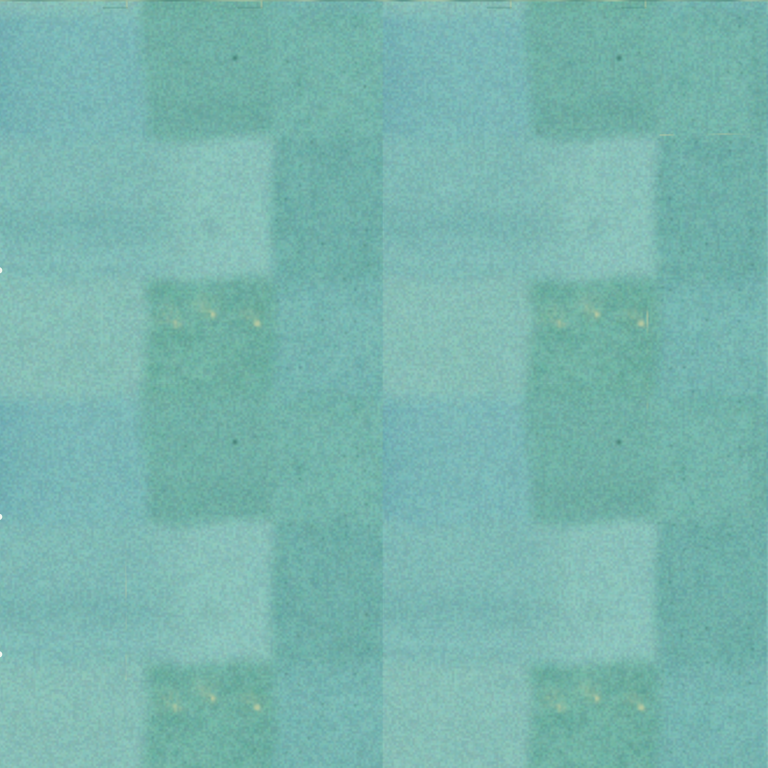
A Shadertoy shader for this texture:

```glsl
// Faded teal checks: a three by three block of soft-edged squares, repeated
// twice across and twice down. Squares blend by smoothstep weights; layered
// and cellular noise add mottling, grain and specks, with a little wear.

#define REPEATS 2.0
#define EDGE_SOFT 0.026
#define SEAM_SOFT 0.006
#define WOBBLE 0.010
#define MOTTLE 0.060
#define GRAIN 0.085
#define GRAIN_CELLS 330.0
#define SPECK_CELLS 34.0
#define LINE_WIDTH 0.0010

// Square colours, row by row from the top left.
const vec3 SQUARES[9] = vec3[9](
    vec3(0.483, 0.720, 0.717), vec3(0.442, 0.690, 0.650), vec3(0.452, 0.702, 0.665),
    vec3(0.497, 0.727, 0.710), vec3(0.522, 0.742, 0.715), vec3(0.437, 0.687, 0.660),
    vec3(0.528, 0.745, 0.715), vec3(0.430, 0.685, 0.632), vec3(0.463, 0.708, 0.690));
const vec3 CREAM = vec3(0.74, 0.80, 0.64);
const vec3 DARK = vec3(0.24, 0.47, 0.43);
const vec3 WHITE = vec3(0.95, 0.97, 0.94);

float hash(vec2 p) {
    vec3 q = fract(vec3(p.xyx) * 0.1031);
    q += dot(q, q.yzx + 33.33);
    return fract((q.x + q.y) * q.z);
}

// Value noise that wraps after `period` cells.
float noise(vec2 p, float period) {
    vec2 i = floor(p), f = fract(p), e = vec2(0.0, 1.0);
    f = f * f * (3.0 - 2.0 * f);
    return mix(mix(hash(mod(i, period)), hash(mod(i + e.yx, period)), f.x),
               mix(hash(mod(i + e.xy, period)), hash(mod(i + e.yy, period)), f.x), f.y);
}

float soft(float edge, float width, float x) {
    return smoothstep(edge - width, edge + width, x);
}

float bump(float x, float width) {
    return exp(-x * x / (width * width));
}

// Sparse jittered dots, one at most per cell.
float specks(vec2 p) {
    vec2 i = floor(p);
    vec2 centre = 0.3 + 0.4 * vec2(hash(i + 5.2), hash(i + 41.7));
    return step(0.84, hash(i + 17.0)) * bump(length(fract(p) - centre), 0.15);
}

// Coverage of a thin line from a to b.
float stroke(vec2 p, vec2 a, vec2 b, float px) {
    vec2 d = b - a;
    float h = clamp(dot(p - a, d) / dot(d, d), 0.0, 1.0);
    return 1.0 - smoothstep(LINE_WIDTH - px * 0.5, LINE_WIDTH + px, length(p - a - d * h));
}

// One row of squares, blended across and at the repeat seam.
vec3 rowColour(int row, float x, float seam) {
    float first = row == 1 ? 0.42 : 0.375;
    float width = row == 1 ? 0.09 : EDGE_SOFT;
    vec3 c = mix(SQUARES[row * 3], SQUARES[row * 3 + 1], soft(first, width, x));
    c = mix(c, SQUARES[row * 3 + 2], soft(0.712, EDGE_SOFT, x));
    return mix(c, SQUARES[row * 3], seam);
}

void mainImage(out vec4 fragColor, in vec2 fragCoord) {
    float px = 1.0 / iResolution.y;
    vec2 p = fragCoord / iResolution.xy;
    p.y = 1.0 - p.y;                       // measured from the top
    vec2 t = fract(p * REPEATS);

    // Squares with slightly wavering edges
    vec2 w = t + WOBBLE * sin(6.2832 * t.yx * vec2(2.0, 3.0) + vec2(0.6, 2.0)) * t * (1.0 - t) * 4.0;
    float seam = smoothstep(1.0 - SEAM_SOFT, 1.0, t.x);
    float top = soft(0.036, 0.035, w.y);
    float mid = soft(0.362, EDGE_SOFT, w.y);
    float low = soft(0.727, EDGE_SOFT, w.y);
    vec3 col = rowColour(0, w.x, seam) * (top - mid) + rowColour(1, w.x, seam) * (mid - low)
             + rowColour(2, w.x, seam) * (1.0 - top + low);

    // Shading inside the squares
    float leftPart = 1.0 - soft(0.42, 0.10, t.x);
    float middle = soft(0.38, EDGE_SOFT, t.x) * (1.0 - soft(0.70, EDGE_SOFT, t.x));
    col -= vec3(0.040, 0.035, 0.020) * mix(exp(-t.x * 16.0), 1.0, seam) * (top - mid);
    col -= vec3(0.025, 0.018, 0.016) * bump(t.y - 0.585, 0.045) * leftPart;
    col += 0.010 * bump(t.y - 0.675, 0.012) * leftPart;
    col -= 0.014 * bump(t.y - 0.30, 0.05) * middle;
    col += 0.014 * soft(0.48, 0.03, t.x) * middle * (mid - low);
    col -= 0.022 * bump(length(t - vec2(0.55, 0.59)), 0.03);
    col -= 0.020 * soft(0.978, 0.006, p.x) * (top - mid);

    // Mottling and specks, strongest in the green squares; fine tinted grain
    float right = soft(0.71, 0.02, t.x) * (1.0 - seam);
    float rough = 0.35 + 0.4 * right + 0.9 * middle * low;
    float blotch = 0.5 * noise(t * 18.0, 18.0) + 0.5 * noise(t * 50.0, 50.0) - 0.5;
    col += MOTTLE * rough * blotch * vec3(1.2, 1.0, 1.0);
    float speck = specks(t * SPECK_CELLS) * (0.1 + 0.5 * right + 0.3 * middle * (1.0 - mid + low));
    col = mix(col, DARK, 0.45 * speck);
    vec2 g = p * GRAIN_CELLS;
    vec3 tint = vec3(noise(g, 512.0), noise(g + 71.3, 512.0), noise(g + 163.7, 512.0));
    col += GRAIN * (mix(vec3(tint.y), tint, 0.5) - 0.5);

    // Cream flecks with pale halos, and one dark speck per repeat
    float crumble = noise(t * 110.0, 110.0);
    for (int i = 0; i < 3; i++) {
        float n = float(i);
        vec2 d = t - vec2(0.461 + 0.077 * n + 0.014 * n * n, 0.831 + 0.012 * cos(3.1 * n));
        col = mix(col, CREAM, 0.35 * crumble * bump(length(d + 0.02), 0.03));
        col = mix(col, CREAM, 0.8 * bump(length(d), 0.010) * (0.3 + crumble));
    }
    col = mix(col, DARK, 0.75 * bump(length(t - vec2(0.612, 0.151)), 0.007));

    // Wear that differs between repeats: broken scratches, nicks, top ticks
    float broken = 0.55 * smoothstep(0.3, 0.8, noise(p * 70.0, 70.0));
    float scratch = stroke(p, vec2(0.843, 0.40), vec2(0.843, 0.57), px)
                  + stroke(p, vec2(0.860, 0.176), vec2(0.975, 0.174), px)
                  + 0.6 * stroke(p, vec2(0.164, 0.725), vec2(0.164, 0.885), px);
    col = mix(col, CREAM, broken * min(scratch, 1.0));
    for (int i = 0; i < 4; i++) {
        float n = float(i);
        vec2 tick = vec2(0.165 + 0.1755 * mod(n, 2.0) + 0.5 * floor(n / 2.0), 0.010);
        col = mix(col, CREAM, 0.5 * stroke(p, vec2(tick.x, 0.0), tick, px));
        col = mix(col, DARK, 0.25 * stroke(p, tick - vec2(0.03, 0.0), tick, px));
        float nickY = 0.352 + 0.321 * n - 0.071 * n * (n - 1.0);
        float nick = 1.0 - smoothstep(0.003, 0.003 + 1.5 * px, length(p - vec2(-0.001, nickY)));
        col = mix(col, WHITE, nick * step(n, 2.5));
    }
    vec3 rim = mix(DARK, CREAM, noise(vec2(p.x * 40.0, 3.0), 64.0));
    col = mix(col, rim, 0.6 * (1.0 - smoothstep(0.001, 0.001 + 1.5 * px, p.y)));
    fragColor = vec4(clamp(col, 0.0, 1.0), 1.0);
}
```
